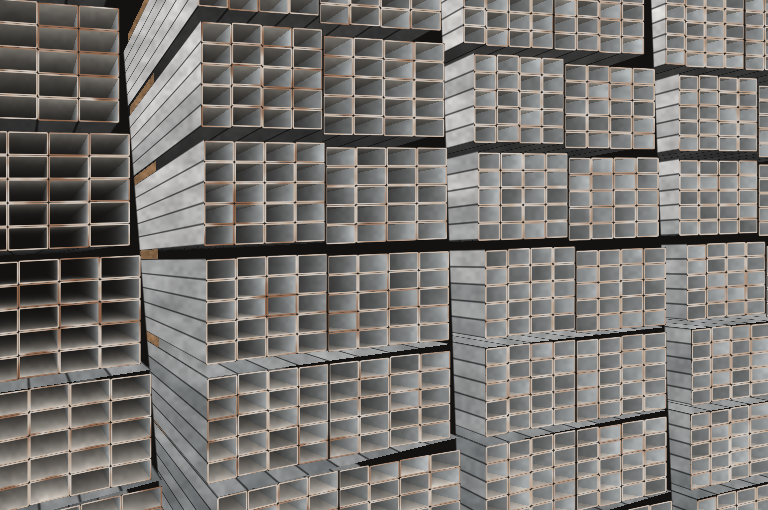
Reproduce this pattern procedurally as a WebGL 1 fragment shader.

```glsl
precision highp float;
// Four receding stacks of bundled rectangular steel tubes, seen obliquely.
// Each bundle has a grid of open ends plus side and top or bottom faces
// that run to one vanishing point; stacks are painted from far to near.

uniform vec2 u_resolution;

// One component per stack, left to right; lengths are in canvas heights, y down.
const vec4 LEFT = vec4(-0.107, 0.381, 0.918, 1.314);
const vec4 DRIFT = vec4(0.021, 0.008, 0.008, 0.008);
const vec4 WIDTH = vec4(0.32, 0.477, 0.355, 0.31);
const vec4 TOP = vec4(-0.262, -0.195, -0.09, -0.023);
const vec4 PITCH = vec4(0.258, 0.234, 0.193, 0.167);
const vec4 HEIGHT = vec4(0.236, 0.207, 0.174, 0.149);
const vec4 TUBES = vec4(4.0, 8.0, 8.0, 8.0);
const float ROWS = 5.0;
const vec2 VANISH = vec2(0.04, 0.512);
const float WALL = 0.0027;
const float CORNER = 0.004;
const float FADE = 10.0;
const float SIDE_DEPTH = 2.2;

const vec3 GAP = vec3(0.075, 0.07, 0.065);
const vec3 STEEL = vec3(0.59, 0.61, 0.62);
const vec3 BRIGHT = vec3(0.86, 0.85, 0.84);
const vec3 RIM = vec3(0.75, 0.66, 0.58);
const vec3 RUST = vec3(0.48, 0.29, 0.18);
const vec3 WOOD = vec3(0.55, 0.42, 0.3);

float hash(vec2 p) {
  vec3 q = fract(vec3(p.xyx) * 0.1031);
  q += dot(q, q.yzx + 33.33);
  return fract((q.x + q.y) * q.z);
}

float noise(vec2 p) {
  vec2 i = floor(p), f = fract(p);
  f = f * f * (3.0 - 2.0 * f);
  return mix(mix(hash(i), hash(i + vec2(1, 0)), f.x),
             mix(hash(i + vec2(0, 1)), hash(i + vec2(1, 1)), f.x), f.y);
}

float grain(vec2 p) {
  return 0.6 * noise(p * 35.0) + 0.4 * noise(p * 110.0);
}

// Soft mask of the interval from 0 to size
float span(float x, float size, float px) {
  return smoothstep(-0.5 * px, 0.5 * px, min(x, size - x));
}

// Dip of the front edges to the right, by height on the canvas
float tilt(float y) {
  return 0.08 - 0.17 * y - 0.17 * y * y;
}

// Inside of a tube: nearest wall on the way to the vanishing point
vec3 hollow(vec2 p, vec2 f, vec2 size, float tone) {
  vec2 d = p - VANISH;
  vec2 depth = mix(f, 1.0 - f, step(0.0, d)) * size / max(abs(d), 0.001);
  vec3 flat_ = d.y > 0.0 ? vec3(0.68, 0.66, 0.63) : vec3(0.4, 0.39, 0.37);
  vec3 wall = depth.x < depth.y ? vec3(0.56, 0.58, 0.59) : flat_;
  float light = exp(-FADE * min(depth.x, depth.y));
  return GAP + wall * light * (0.65 + 0.5 * tone) * (0.85 + 0.3 * grain(p));
}

// Open tube ends; q is measured from the upper left of the bundle
vec3 tubeEnds(vec2 p, vec2 q, vec2 cell, float seed, float px) {
  vec2 id = floor(q / cell), f = fract(q / cell);
  float tone = hash(id + seed * 17.0);
  vec2 b = abs(f - 0.5) * cell - 0.5 * cell + 0.0004 + CORNER;
  float d = length(max(b, 0.0)) + min(max(b.x, b.y), 0.0) - CORNER;
  float rusty = smoothstep(0.5, 0.85, noise(p * 24.0 + seed) * 0.7 + tone * 0.35);
  vec3 rim = mix(RIM, BRIGHT, 0.7 * noise(p * 60.0));
  rim = mix(rim, RUST, rusty * mix(0.75, 0.3, smoothstep(0.5, 1.0, p.x)));
  vec3 col = mix(hollow(p, f, cell, tone), rim, smoothstep(-0.5 * px, 0.5 * px, d + WALL));
  return mix(col, GAP * 2.0, smoothstep(-0.3 * px, 0.7 * px, d));
}

// Long faces: streaked plates with a dark seam at each tube
vec3 plate(vec2 p, float across, float seed, float pxTube) {
  float edge = 0.5 - abs(fract(across) - 0.5);
  float light = clamp(0.75 - 0.85 * p.y + 0.35 * hash(vec2(floor(across), seed)), 0.0, 1.0);
  vec3 col = mix(STEEL * 0.75, BRIGHT, light) * (0.8 + 0.3 * grain(p));
  return col * mix(0.4, 1.0, smoothstep(0.0, 0.04 + pxTube, edge));
}

void main() {
  float px = 1.0 / u_resolution.y;
  vec2 p = vec2(gl_FragCoord.x, u_resolution.y - gl_FragCoord.y) * px;
  vec2 ray = p - VANISH;
  vec3 col = GAP;
  for (int k = 0; k < 4; k++) {
    vec4 pick = vec4(equal(vec4(3 - k), vec4(0, 1, 2, 3)));
    float left = dot(LEFT, pick), drift = dot(DRIFT, pick), width = dot(WIDTH, pick);
    float top = dot(TOP, pick), pitch = dot(PITCH, pick), height = dot(HEIGHT, pick);
    vec2 cell = vec2(width / dot(TUBES, pick), height / ROWS);
    // Shadow behind the stack hides the farther ones
    float edgeX = left + width + drift * (p.y - top) / pitch;
    col = mix(col, GAP, smoothstep(px, -px, p.x - edgeX));

    // Bundles from the outer rows in to the one at eye level
    for (int i = 0; i < 7; i++) {
      float n = float(i), h = floor(n * 0.5);
      float row = mod(n, 2.0) < 0.5 ? h : 6.0 - h;
      float seed = hash(vec2(float(k) + 3.0, row + 5.0));
      float x0 = left + drift * row + (seed - 0.5) * 0.02 * step(0.0, left);
      float y0 = top + pitch * row, anchor = max(x0, 0.0);

      // Top face below eye level, underside above it
      bool below = y0 > VANISH.y;
      float y = below ? y0 : y0 + height;
      float s = tilt(y);
      float t = (y - VANISH.y + s * (VANISH.x - anchor)) / (ray.y - s * ray.x);
      float hit = VANISH.x + t * ray.x - x0;
      if (t > 1.0 && t < 1.9 && hit > 0.0 && hit < width && (below || y < VANISH.y)) {
        vec3 face = plate(p, hit / cell.x, seed, px / cell.x);
        col = face * (below ? 1.05 : 0.28) * mix(1.0, 0.6, smoothstep(1.0, 1.9, t));
      }

      // Side face and the wooden spacer above it
      t = (x0 - VANISH.x) / ray.x;
      float v = VANISH.y + t * ray.y - y0;
      if (x0 > VANISH.x && t > 1.0 && t < SIDE_DEPTH) {
        if (v < 0.0 && v > height - pitch && t > 1.35 && t < 1.65)
          col = WOOD * (0.7 + 0.5 * grain(p * 2.0));
        col = mix(col, plate(p, v / cell.y, seed, px / cell.y), span(v, height, px));
      }

      // Front: two halves may sit at different heights, tubes settle unevenly
      float u = p.x - x0;
      float second = step(width * 0.5, u) * step(0.0, left);
      float sag = second * 0.018 * seed * (1.0 - p.y);
      sag += 0.003 * hash(vec2(floor(u / cell.x), row));
      vec2 q = vec2(u, p.y - tilt(p.y) * (p.x - anchor) - y0 - sag);
      float front = span(u, width, px) * span(q.y, height, px);
      vec3 ends = tubeEnds(p, q, cell, seed, px);
      float split = smoothstep(px, 0.0, abs(u - width * 0.5) - 0.001) * step(0.0, left);
      col = mix(col, mix(ends, GAP, 0.8 * split), front);
    }
  }
  gl_FragColor = vec4(col, 1.0);
}
```
